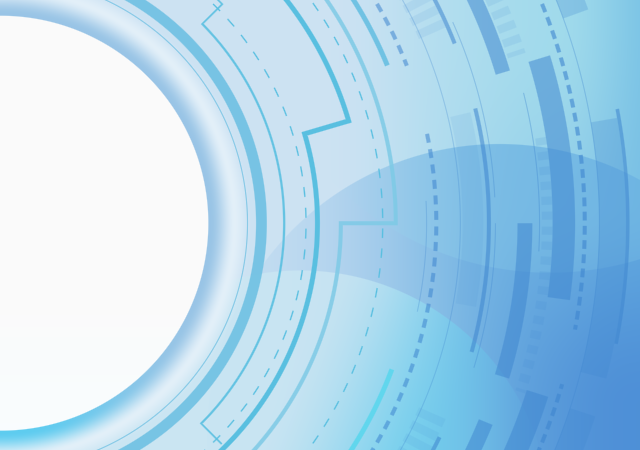
Write a WebGL 2 fragment shader that draws this background.

```glsl
#version 300 es
precision highp float;
// Concentric technical rings around a white disc on a pale-to-deep blue field.
// Everything is painted in polar coordinates about the disc centre: radial bands
// clipped by angular sectors and dashes, over three large translucent circles.
// Lengths are in canvas heights, angles in degrees.
uniform vec2 u_resolution;
out vec4 fragColor;

float radius, angle, soft;
vec3 color;

void paint(vec3 tint, float alpha) { color = mix(color, tint, alpha); }

float edge(float d) { return clamp(d / soft + 0.5, 0.0, 1.0); }

float disc(vec2 p, vec2 center, float size) { return edge(size - length(p - center)); }

float band(float inner, float outer) { return edge(outer - radius) - edge(inner - radius); }

float sector(float from, float to) {
    return edge(radians(min(angle - from, to - angle)) * radius);
}

float arc(float inner, float outer, float from, float to) {
    return band(inner, outer) * sector(from, to);
}

// Evenly spaced dashes, count per full turn
float dashes(float count, float duty) {
    float offset = abs(fract(angle * count / 360.0) - 0.5);
    return edge((0.5 * duty - offset) * 6.2832 * radius / count);
}

// Radial connector of given half width at one angle
float spoke(float inner, float outer, float at, float halfWidth) {
    return band(inner, outer) * edge(halfWidth - abs(radians(angle - at)) * radius);
}

// Background gradient and overlapping circles
void paintField(vec2 p) {
    color = mix(vec3(0.80, 0.885, 0.95), vec3(0.64, 0.855, 0.92), smoothstep(0.75, 1.3, p.x));
    paint(vec3(0.40, 0.71, 0.88), 0.85 * smoothstep(1.24, 1.48, p.x));
    paint(vec3(0.42, 0.68, 0.88), 0.45 * smoothstep(0.85, 1.4, p.x) * smoothstep(0.95, 0.45, p.y));

    float blueCircle = disc(p, vec2(1.11, 0.03), 0.65);
    paint(vec3(0.36, 0.64, 0.87), blueCircle * (0.10 + 0.62 * smoothstep(0.55, 1.2, p.x)));
    float upperCircle = disc(p, vec2(1.222, 1.074), 0.68);
    paint(vec3(0.58, 0.85, 0.93), upperCircle * 0.24 * smoothstep(0.7, 1.0, p.x));
    paint(vec3(0.28, 0.53, 0.83), 0.75 * smoothstep(0.95, 1.4, p.x) * smoothstep(0.55, 0.1, p.y));

    float cyanCircle = disc(p, vec2(0.667, -0.157), 0.556);
    vec3 cyan = mix(vec3(0.79, 0.90, 0.95), vec3(0.40, 0.81, 0.93),
                    smoothstep(0.55, 1.0, p.x - 0.45 * p.y));
    paint(cyan, cyanCircle * 0.85 * smoothstep(1.25, 0.85, p.x));
}

// White disc with a shaded rim
void paintDisc(vec2 p) {
    vec3 shade = mix(vec3(0.60, 0.77, 0.90), vec3(0.36, 0.80, 0.94),
                     smoothstep(0.35, 0.0, p.y) * smoothstep(0.5, 0.05, p.x));
    vec3 rim = mix(shade, vec3(0.89, 0.94, 0.975), smoothstep(0.465, 0.522, radius));
    paint(rim, 1.0 - smoothstep(0.515, 0.56, radius));
    paint(mix(vec3(0.975, 0.99, 0.995), vec3(0.98), smoothstep(0.0, 0.4, p.y)), edge(0.461 - radius));
}

// Bright outlines and stepped contours on the left
void paintContours() {
    vec3 sky = vec3(0.45, 0.76, 0.89), aqua = vec3(0.35, 0.75, 0.88);
    paint(sky, band(0.547, 0.549));
    paint(sky, 0.95 * band(0.567, 0.591));
    float thinPath = max(arc(0.627, 0.632, -45.0, 44.7), arc(0.690, 0.694, 44.7, 60.0));
    thinPath = max(thinPath, max(spoke(0.627, 0.694, 44.7, 0.002), spoke(0.627, 0.694, -45.0, 0.002)));
    paint(aqua, 0.9 * thinPath);
    paint(aqua, band(0.6765, 0.6795) * dashes(92.0, 0.48));

    float boldPath = max(arc(0.698, 0.709, -90.0, 16.7), arc(0.800, 0.811, 16.0, 90.0));
    paint(aqua, max(boldPath, spoke(0.698, 0.811, 16.4, 0.0055)));
    float palePath = max(arc(0.751, 0.760, -90.0, 0.3), arc(0.873, 0.882, -0.3, 90.0));
    paint(vec3(0.49, 0.79, 0.90), 0.85 * max(palePath, spoke(0.751, 0.882, 0.0, 0.0045)));
    paint(aqua, band(0.847, 0.850) * dashes(120.0, 0.48));
    paint(vec3(0.44, 0.76, 0.89), arc(0.922, 0.933, 22.2, 60.0));
    paint(vec3(0.38, 0.84, 0.93), arc(0.922, 0.933, -60.0, -20.5));
}

// Translucent blocks, ticks and dotted scales on the right
void paintScales() {
    vec3 steel = vec3(0.24, 0.52, 0.81);
    paint(steel, 0.35 * arc(0.945, 0.947, -12.0, 3.0));
    float dotted = max(sector(-34.0, 12.4), sector(21.2, 40.0));
    paint(steel, 0.55 * dotted * band(0.963, 0.972) * dashes(176.0, 0.58));
    paint(steel, 0.35 * band(1.020, 1.022));
    paint(steel, 0.10 * arc(1.026, 1.072, -10.0, 13.3));
    float ticks = max(sector(23.2, 30.0), sector(-30.0, -23.2));
    paint(steel, 0.10 * ticks * band(1.015, 1.080) * dashes(200.0, 0.6));

    float rail = max(sector(-15.3, 13.6), max(sector(21.6, 40.0), sector(-40.0, -26.0)));
    paint(steel, 0.55 * rail * band(1.080, 1.089));
    paint(steel, 0.40 * band(1.098, 1.100) * max(sector(3.0, 24.0), sector(-17.0, 0.0)));
    float blocks = max(sector(-17.0, 0.0), max(sector(16.7, 40.0), sector(-40.0, -22.3)));
    paint(steel, 0.52 * blocks * band(1.148, 1.181));

    paint(steel, 0.45 * arc(1.196, 1.198, -3.0, 14.0));
    paint(steel, 0.14 * arc(1.202, 1.226, -18.0, 9.0) * dashes(229.0, 0.55));
    paint(steel, 0.12 * arc(1.185, 1.226, 18.0, 30.0) * dashes(229.0, 0.55));
    paint(steel, 0.52 * band(1.226, 1.276) * max(sector(-7.7, 17.0), sector(-25.5, -17.6)));
    float dots = max(sector(-10.5, 30.0), sector(-30.0, -16.0));
    paint(steel, 0.60 * dots * band(1.293, 1.302) * dashes(258.0, 0.62));

    paint(steel, 0.40 * band(1.329, 1.331));
    float panels = max(sector(-14.4, 9.7), max(sector(20.0, 30.0), sector(-30.0, -18.0)));
    paint(steel, 0.26 * panels * band(1.330, 1.389));
    paint(steel, 0.55 * arc(1.389, 1.397, -11.1, 10.5));
}

void main() {
    vec2 p = gl_FragCoord.xy / u_resolution.y;
    vec2 fromCenter = p - vec2(0.002, 0.504);
    radius = length(fromCenter);
    angle = degrees(atan(fromCenter.y, fromCenter.x));
    soft = 1.2 / u_resolution.y;
    paintField(p);
    paintDisc(p);
    paintContours();
    paintScales();
    fragColor = vec4(color, 1.0);
}
```
